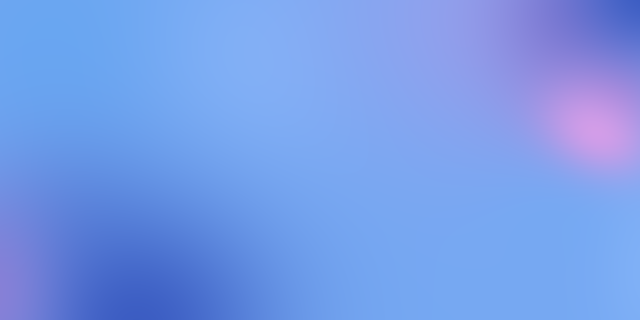
A Shadertoy shader for this background:

```glsl
// Soft blue gradient mesh with indigo corners, a violet wash and a pink glow.

const vec2 CANVAS = vec2(2.0, 1.0);   // canvas size in scene units

const vec3 SKY        = vec3(0.46, 0.66, 0.95);
const vec3 AZURE      = vec3(0.41, 0.65, 0.945);
const vec3 PALE       = vec3(0.51, 0.70, 0.97);
const vec3 PERIWINKLE = vec3(0.58, 0.63, 0.93);
const vec3 MAUVE      = vec3(0.53, 0.50, 0.84);
const vec3 ORCHID     = vec3(0.68, 0.54, 0.86);
const vec3 PINK       = vec3(0.85, 0.62, 0.91);
const vec3 STEEL      = vec3(0.37, 0.52, 0.86);
const vec3 INDIGO     = vec3(0.23, 0.36, 0.76);

const float WASH_TILT = -0.25;        // radians, counter-clockwise
const float PINK_TILT = -0.45;

// Elliptical Gaussian falloff, 1 at the centre.
float glow(vec2 p, vec2 centre, vec2 radius, float tilt) {
    float c = cos(tilt), s = sin(tilt);
    vec2 d = p - centre;
    d = vec2(c * d.x + s * d.y, c * d.y - s * d.x) / radius;
    return exp(-dot(d, d));
}

float glow(vec2 p, vec2 centre, vec2 radius) {
    return glow(p, centre, radius, 0.0);
}

void mainImage(out vec4 fragColor, in vec2 fragCoord) {
    vec2 p = fragCoord / iResolution.xy * CANVAS;

    // Sky, brighter towards the upper middle
    vec3 color = SKY;
    color = mix(color, AZURE, glow(p, vec2(0.20, 0.85), vec2(0.45, 0.45)));
    color = mix(color, PALE, 0.9 * glow(p, vec2(0.82, 0.80), vec2(0.33, 0.38)));

    // Violet wash over the upper right
    color = mix(color, PERIWINKLE, glow(p, vec2(1.58, 0.93), vec2(0.55, 0.46), WASH_TILT));
    color = mix(color, MAUVE, glow(p, vec2(1.77, 0.94), vec2(0.24, 0.29)));

    // Clear sky at the lower right
    color = mix(color, SKY, glow(p, vec2(1.80, 0.29), vec2(0.35, 0.19)));
    color = mix(color, PALE, 0.8 * glow(p, vec2(2.03, 0.15), vec2(0.15, 0.30)));

    // Pink glow beneath the dark corner
    color = mix(color, ORCHID, 0.85 * glow(p, vec2(1.90, 0.69), vec2(0.19, 0.15)));
    color = mix(color, INDIGO, glow(p, vec2(2.03, 1.03), vec2(0.25, 0.22)));
    color = mix(color, PINK, 0.9 * glow(p, vec2(1.865, 0.585), vec2(0.17, 0.115), PINK_TILT));

    // Indigo shadow and violet edge at the lower left
    color = mix(color, STEEL, 0.5 * glow(p, vec2(0.20, 0.30), vec2(0.25, 0.27)));
    color = mix(color, INDIGO, glow(p, vec2(0.42, -0.03), vec2(0.43, 0.40)));
    color = mix(color, MAUVE, glow(p, vec2(-0.03, 0.08), vec2(0.20, 0.31)));

    fragColor = vec4(color, 1.0);
}
```
